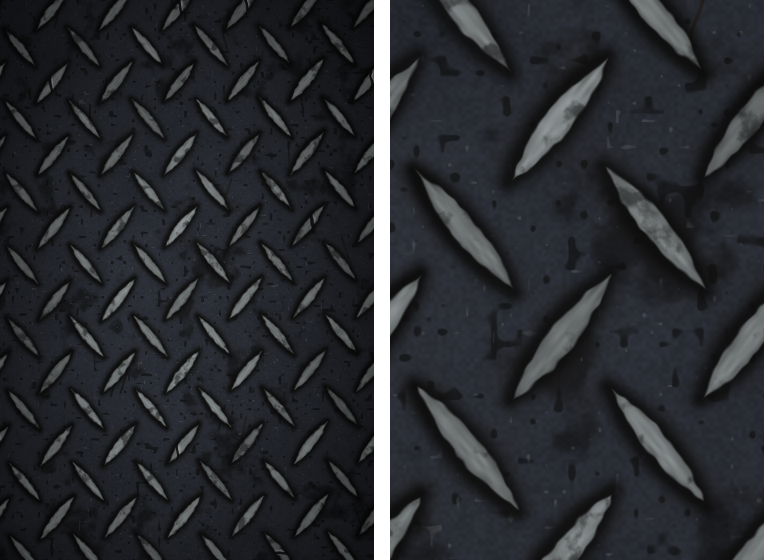
Left: the whole. Right: its middle third, enlarged.
Give the GLSL for this texture, as a Shadertoy shader.

```glsl
const vec2 PITCH = vec2(0.1136, 0.1294);      // lug spacing, canvas heights
const vec2 ANCHOR = vec2(0.3234, 0.5950);     // centre of one rising lug
const float GRID_TILT = 0.0112;
const float LUG_ANGLE = 0.895;                // from horizontal, radians
const vec2 RISING_SIZE = vec2(0.0088, 0.0475);  // half width, half length
const vec2 FALLING_SIZE = vec2(0.0079, 0.0460);
const float SHADOW_WIDTH = 0.0065;
const float CHIP_SHARE = 0.15;
const int SCRATCHES = 16;
const vec3 PLATE = vec3(0.172, 0.186, 0.218);
const vec3 GRIME = vec3(0.052, 0.050, 0.048);
const vec3 STEEL = vec3(0.475, 0.495, 0.500);
const vec3 RUST = vec3(0.150, 0.125, 0.100);

float hash(vec2 p) {
    vec3 q = fract(p.xyx * vec3(0.1031, 0.1030, 0.0973));
    q += dot(q, q.yzx + 33.33);
    return fract((q.x + q.y) * q.z);
}

float noise(vec2 p) {
    vec2 i = floor(p), f = fract(p);
    f = f * f * (3.0 - 2.0 * f);
    return mix(mix(hash(i), hash(i + vec2(1, 0)), f.x),
               mix(hash(i + vec2(0, 1)), hash(i + vec2(1, 1)), f.x), f.y);
}

float fbm(vec2 p) {
    float sum = 0.0, amp = 0.5;
    for (int i = 0; i < 5; i++) {
        sum += amp * noise(p);
        p = mat2(1.6, 1.2, -1.2, 1.6) * p + 17.3;
        amp *= 0.5;
    }
    return sum;
}

mat2 rotation(float a) {
    return mat2(cos(a), sin(a), -sin(a), cos(a));
}

// Pointed lens along y; size holds half width and half length
float lensDistance(vec2 p, vec2 size) {
    p = abs(p);
    float d = (size.y * size.y - size.x * size.x) / (2.0 * size.x);
    return (p.y - size.y) * d > p.x * size.y
        ? length(p - vec2(0.0, size.y))
        : length(p + vec2(d, 0.0)) - d - size.x;
}

float segmentDistance(vec2 p, vec2 a, vec2 b) {
    vec2 ab = b - a;
    return length(p - a - ab * clamp(dot(p - a, ab) / dot(ab, ab), 0.0, 1.0));
}

void mainImage(out vec4 fragColor, in vec2 fragCoord) {
    float px = 1.0 / iResolution.y;
    vec2 p = fragCoord * px;
    vec2 grid = rotation(-GRID_TILT) * (p - ANCHOR);
    float cloud = fbm(p * 9.0);
    float mottling = fbm(p * 45.0 + 8.0);
    float grain = noise(p * 420.0);

    // Plate surface: mottling, pits and pale specks
    vec3 color = PLATE * (0.68 + 0.30 * cloud + 0.22 * mottling + 0.18 * grain);
    color = mix(color, GRIME, 0.55 * smoothstep(0.58, 0.76, fbm(p * 24.0 + 40.0)));
    color = mix(color, GRIME, 0.6 * smoothstep(0.80, 0.92, noise(p * 130.0)));
    color += 0.09 * smoothstep(0.90, 0.98, noise(p * 190.0 + 5.0));

    // Scattered fine scratches
    for (int i = 0; i < SCRATCHES; i++) {
        float k = float(i);
        vec2 start = vec2(hash(vec2(k, 3.0)) * 0.67, hash(vec2(k, 7.0)));
        vec2 run = vec2(hash(vec2(k, 11.0)) - 0.5, 1.2) * 0.035;
        float d = segmentDistance(p + 0.004 * (mottling - 0.5), start, start + run);
        float mark = 1.0 - smoothstep(0.0004, 0.0012 + px, d);
        color = mix(color, mix(GRIME, RUST, hash(vec2(k, 19.0))), 0.7 * mark);
    }

    // Two interleaved sets of lugs, leaning opposite ways
    float nearest = 1.0, cover = 0.0;
    vec3 metal = STEEL;
    for (int i = 0; i < 2; i++) {
        float k = float(i);
        vec2 cell = grid / PITCH - 0.5 * k;
        vec2 id = floor(cell + 0.5);
        vec2 seed = id + 31.0 + 57.0 * k;
        float lean = (1.0 - 2.0 * k) * (1.5708 - LUG_ANGLE);
        vec2 q = rotation(lean) * ((cell - id) * PITCH);
        vec2 size = mix(RISING_SIZE, FALLING_SIZE, k);
        size *= 0.95 + 0.10 * hash(seed + 3.0);
        float d = lensDistance(q, size) + 0.0022 * (noise(p * 150.0) - 0.5);
        nearest = min(nearest, lensDistance(q + vec2(0.0012, 0.0), size));

        // Worn metal face, brighter along its ridge
        float shape = 1.0 - smoothstep(-0.0012 - px, px * 0.4, d);
        float brushed = noise(q * vec2(420.0, 90.0) + seed);
        float ridge = smoothstep(0.0, 0.006, -d);
        vec3 face = STEEL * (0.70 + 0.22 * ridge + 0.22 * brushed);
        face *= 0.82 + 0.28 * hash(seed + 9.0);
        face *= 1.0 - 0.45 * smoothstep(0.55, 0.75, fbm(p * 60.0 + seed));

        // Occasional gouge with a bright burr
        float chipped = step(hash(seed + 21.0), CHIP_SHARE);
        float spot = (hash(seed + 5.0) - 0.5) * size.y;
        float cut = q.y - spot + 0.9 * q.x + 0.006 * (noise(p * 110.0) - 0.5);
        float gouge = 1.0 - smoothstep(0.0016, 0.0030 + px, abs(cut));
        float burr = 1.0 - smoothstep(0.0008, 0.0025 + px, abs(cut - 0.0045));
        face = mix(face * (1.0 + 0.3 * chipped * burr), GRIME, 0.9 * chipped * gouge);
        metal = mix(metal, face, step(cover, shape));
        cover = max(cover, shape);
    }

    // Grime gathered around every lug
    float reach = max(nearest, 0.0) / SHADOW_WIDTH;
    float shadow = exp(-reach * reach) * (0.75 + 0.30 * cloud);
    float stain = exp(-0.45 * reach) * smoothstep(0.35, 0.65, mottling);
    color = mix(color, RUST * 0.65, 0.35 * stain);
    color = mix(color, GRIME, clamp(shadow, 0.0, 0.95));

    // Light falling off toward the edges
    vec2 v = (fragCoord / iResolution.xy - vec2(0.48, 0.46)) * vec2(1.55, 1.40);
    float light = exp(-dot(v, v));
    color = mix(color * light, metal * mix(light, 1.0, 0.22), cover);
    fragColor = vec4(color, 1.0);
}
```
